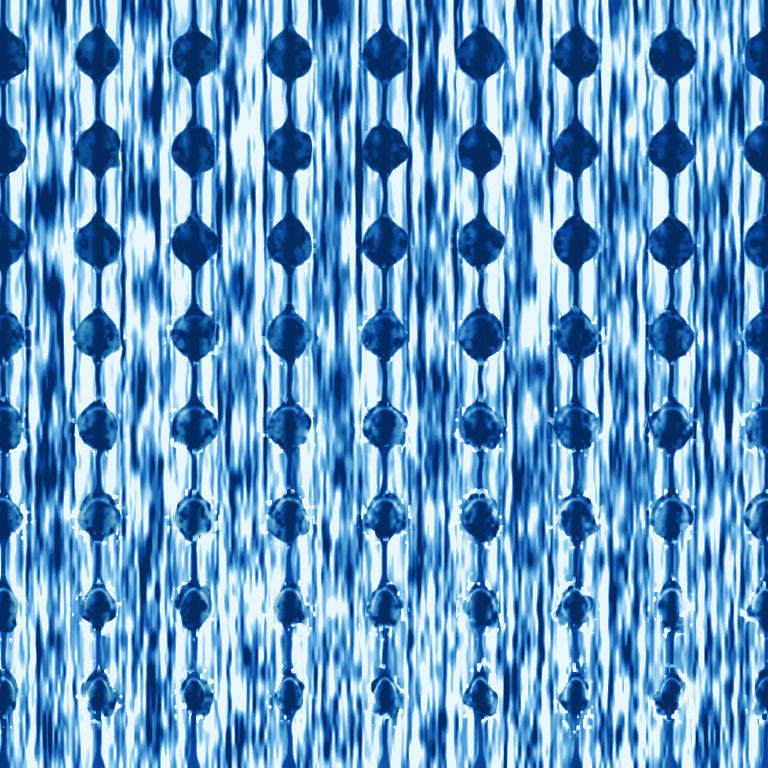
Reproduce this pattern procedurally as a WebGL 1 fragment shader.

```glsl
precision highp float;
uniform vec2 u_resolution;

const float COLUMN_PITCH = 0.1243;
const float FIRST_COLUMN = 0.004;
const float FIRST_ROW = 0.0716;      // measured down from the top
const float ROW_PITCH = 0.1235;
const float ROW_SQUEEZE = 0.3716;    // rows crowd together lower down
const float LAST_ROW = 7.0;
const vec2 BEAD_RADIUS = vec2(0.235, 0.25);
const float THREAD_WIDTH = 0.022;
const float SLEEVE_WIDTH = 0.235;
const float STREAK_CONTRAST = 2.3;

const vec3 NAVY = vec3(0.01, 0.17, 0.38);
const vec3 ROYAL = vec3(0.03, 0.26, 0.60);
const vec3 BLUE = vec3(0.13, 0.44, 0.72);
const vec3 SKY = vec3(0.32, 0.63, 0.85);
const vec3 PALE = vec3(0.59, 0.81, 0.95);
const vec3 ICE = vec3(0.91, 0.97, 1.0);
const vec3 TEAL = vec3(0.08, 0.42, 0.56);

float hash(vec2 p) {
  p = fract(p * vec2(0.1031, 0.1137));
  p += dot(p, p.yx + 33.33);
  return fract((p.x + p.y) * p.x * 17.0);
}

float noise(vec2 p) {
  vec2 i = floor(p);
  vec2 f = fract(p);
  f = f * f * (3.0 - 2.0 * f);
  float low = mix(hash(i), hash(i + vec2(1.0, 0.0)), f.x);
  float high = mix(hash(i + vec2(0.0, 1.0)), hash(i + vec2(1.0, 1.0)), f.x);
  return mix(low, high, f.y);
}

float bump(float x, float width) {
  return exp(-x * x / (width * width));
}

vec3 glassRamp(float t) {
  vec3 c = mix(NAVY, ROYAL, smoothstep(0.02, 0.17, t));
  c = mix(c, BLUE, smoothstep(0.16, 0.34, t));
  c = mix(c, SKY, smoothstep(0.34, 0.52, t));
  c = mix(c, PALE, smoothstep(0.52, 0.72, t));
  return mix(c, ICE, smoothstep(0.70, 0.90, t));
}

// Long vertical reflections, breaking into shorter ones with age
float streaks(vec2 p, float age) {
  float broad = noise(vec2(p.x * 118.0, p.y * 9.0) + 11.0);
  float medium = noise(vec2(p.x * 185.0, p.y * 19.0) + 47.0);
  float fine = noise(vec2(p.x * 260.0, p.y * 48.0) + 83.0);
  return mix(0.40, 0.25, age) * broad + 0.35 * medium + mix(0.25, 0.4, age) * fine;
}

void main() {
  vec2 p = gl_FragCoord.xy / u_resolution;
  p.y = 1.0 - p.y;
  float pixel = 1.0 / (min(u_resolution.x, u_resolution.y) * COLUMN_PITCH);
  float age = smoothstep(0.4, 1.0, p.y);

  // Cell coordinates, centred on each bead
  float down = p.y - FIRST_ROW;
  vec2 grid = vec2((p.x - FIRST_COLUMN) / COLUMN_PITCH,
                   down / ROW_PITCH + ROW_SQUEEZE * down * down);
  vec2 id = floor(grid + 0.5);
  vec2 q = grid - id;
  float wobble = noise(p * vec2(70.0, 55.0) + 5.0) - 0.5;
  q.x += 0.025 * wobble;
  float side = abs(q.x);
  float fromMiddle = 0.5 - side;
  float fromGap = 0.5 - abs(q.y);

  // Streaked glass with dark lenses halfway between the beads
  float streak = streaks(p, age);
  float tone = 0.60 + STREAK_CONTRAST * (streak - 0.5);
  tone -= 0.40 * bump(fromMiddle, 0.14) * bump(fromGap, 0.22) * (1.0 - 0.5 * age);
  tone += 0.10 * bump(q.y, 0.22) * bump(fromMiddle, 0.2);
  tone += 0.30 * bump(side - 0.315, 0.022);
  tone -= 0.26 * bump(side - 0.37, 0.020);

  // Bright sleeve on both sides of the thread
  float sleeve = 1.0 - smoothstep(SLEEVE_WIDTH - 0.02, SLEEVE_WIDTH + 0.01 + pixel, side);
  float sleeveTone = 0.86 + 1.3 * (streak - 0.5) - 0.32 * bump(side - 0.06, 0.03);
  sleeveTone += 0.15 * bump(side - 0.13, 0.04);
  sleeveTone -= 0.30 * bump(side - 0.20, 0.022);
  tone = mix(tone, sleeveTone, sleeve * (1.0 - 0.4 * age));
  tone -= 0.40 * bump(side - SLEEVE_WIDTH - 0.02, 0.018) * (1.0 - 0.5 * age);

  // Thread flaring into the beads
  float flare = smoothstep(0.42, 0.16, abs(q.y));
  float halfThread = THREAD_WIDTH + 0.08 * flare * flare * (1.0 - 0.5 * age);
  float thread = 1.0 - smoothstep(halfThread - 0.012, halfThread + 0.012 + pixel, side);
  tone = mix(tone, 0.05 + 0.25 * age * noise(p * vec2(60.0, 20.0)), thread);

  // Beads, fuller below, ragged and narrower with age
  vec2 radius = BEAD_RADIUS * vec2(1.0 - 0.42 * age * age, 1.0 - 0.1 * age);
  float taper = 1.0 - (0.08 + 0.25 * age) * smoothstep(0.1, -0.25, q.y);
  vec2 b = q / (radius * vec2(taper, 1.0));
  float edge = (length(b) - 1.0) * radius.x + (0.05 + 0.09 * age) * wobble;
  float present = step(id.y, LAST_ROW + 0.5);
  float bead = present * (1.0 - smoothstep(-0.012, 0.012 + pixel, edge));
  float mottling = 0.6 * noise(p * vec2(110.0, 85.0) + 31.0)
                 + 0.4 * noise(p * vec2(220.0, 190.0) + 61.0);
  float offThread = smoothstep(0.02, 0.12, side);
  float wear = smoothstep(0.15, 0.8, p.y);
  float beadTone = (0.18 + 0.42 * wear) * smoothstep(0.25, 0.8, mottling) * offThread;
  beadTone += 0.5 * wear * bump(length(b) - 0.80, 0.10) * smoothstep(0.2, -0.1, q.y)
            * (0.4 + mottling);
  beadTone += 0.20 * bump(length(b - vec2(-0.4, -0.4)), 0.28);
  tone = mix(tone, beadTone, bead);

  // Broken glints around the bead rims
  float glint = smoothstep(0.58, 0.74, noise(p * vec2(210.0, 150.0) + 7.0));
  tone += present * glint * bump(edge - 0.035, 0.05) * (0.2 + 0.5 * wear);

  vec3 color = glassRamp(clamp(tone, 0.0, 1.0));
  float leftWear = 1.0 - 0.65 * smoothstep(0.1, 0.7, p.x);
  float patina = bead * smoothstep(0.3, 0.7, mottling) * offThread;
  color = mix(color, TEAL, patina * leftWear * (0.35 + 0.3 * age));
  gl_FragColor = vec4(color, 1.0);
}
```
